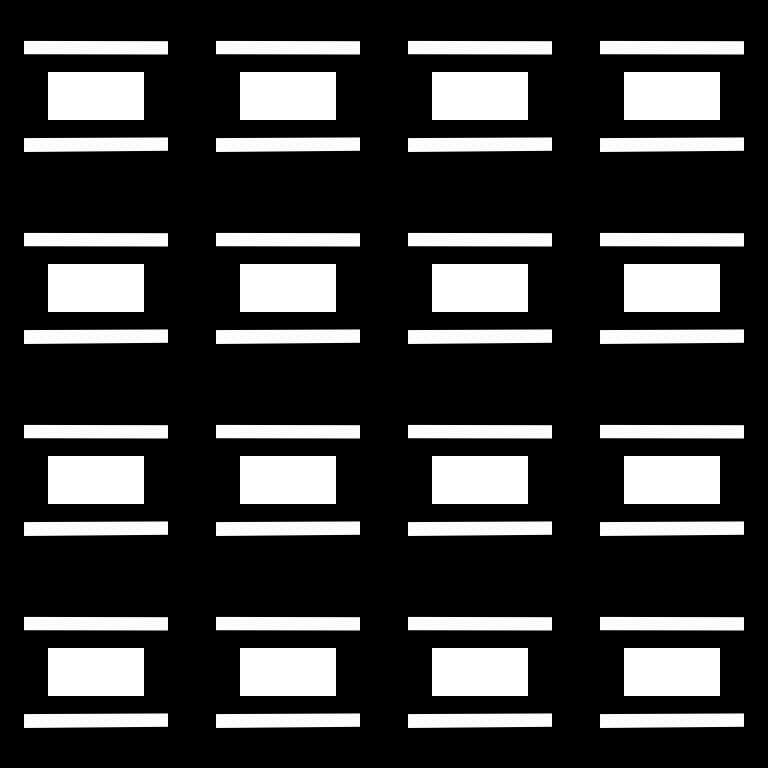
A WebGL 1 fragment shader for this pattern:

```glsl
precision highp float;
// A four by four grid of white emblems on black: a solid block between two
// long thin bars that lean very slightly in opposite directions.
// Each part is a sheared box distance, smoothed over one pixel.

uniform vec2 u_resolution;

// Signed distance to a box whose long axis rises by slope
float slantedBox(vec2 p, vec2 center, vec2 halfSize, float slope) {
  p -= center;
  p.y -= slope * p.x;
  vec2 d = abs(p) - halfSize;
  return max(d.x, d.y);
}

float coverage(float dist, float pixel) {
  return clamp(0.5 - dist / pixel, 0.0, 1.0);
}

void main() {
  const float repeats = 4.0;
  vec2 cell = fract(gl_FragCoord.xy / u_resolution * repeats);
  float pixel = repeats / min(u_resolution.x, u_resolution.y);

  // Central block
  float block = slantedBox(cell, vec2(0.5), vec2(0.25, 0.125), 0.0);

  // Upper bar tips down a little, lower bar tips up and thins to the right
  float upperBar = slantedBox(cell, vec2(0.5, 0.7515), vec2(0.375, 0.0347), -0.002);
  float lowerHalf = 0.0355 - 0.002 * (cell.x - 0.5);
  float lowerBar = slantedBox(cell, vec2(0.5, 0.247), vec2(0.375, lowerHalf), 0.0065);

  float blockLight = coverage(block, pixel);
  float barLight = 0.99 * coverage(min(upperBar, lowerBar), pixel);
  gl_FragColor = vec4(vec3(max(blockLight, barLight)), 1.0);
}
```
